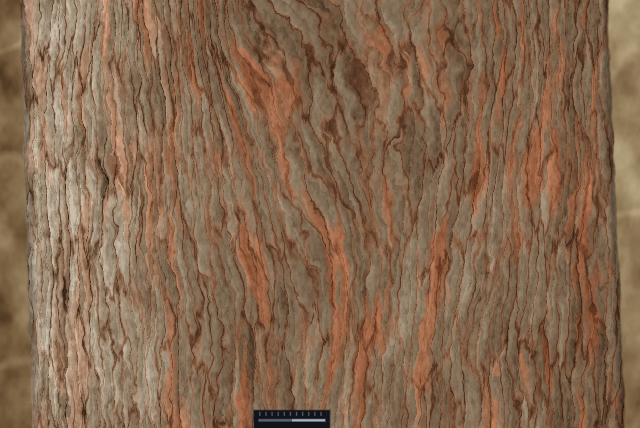
Give the GLSL for this texture, as a Shadertoy shader.

```glsl
const vec3 RUST = vec3(1.20, 0.88, 0.74);
const vec3 GREY = vec3(0.98, 1.0, 1.0);
const vec3 STRAW = vec3(1.01, 1.01, 0.90);
const vec3 PLATE_BLACK = vec3(0.07, 0.08, 0.11);

float hash(vec2 p) {
    return fract(sin(dot(p, vec2(127.1, 311.7))) * 43758.5453);
}

float noise(vec2 p) {
    vec2 i = floor(p), f = fract(p);
    f = f * f * (3.0 - 2.0 * f);
    return mix(mix(hash(i), hash(i + vec2(1, 0)), f.x),
               mix(hash(i + vec2(0, 1)), hash(i + vec2(1, 1)), f.x), f.y);
}

float fbm(vec2 p) {
    float sum = 0.0, gain = 0.53;
    for (int i = 0; i < 4; i++) {
        sum += gain * noise(p);
        p = p * 2.03 + 17.3;
        gain *= 0.5;
    }
    return sum;
}

// Bark tones from shade (0) to sunlit (5); lower values sink into cracks
vec3 barkTone(float t) {
    vec3 tones[6] = vec3[6](
        vec3(0.33, 0.24, 0.17), vec3(0.45, 0.35, 0.26), vec3(0.53, 0.44, 0.35),
        vec3(0.62, 0.54, 0.45), vec3(0.70, 0.63, 0.55), vec3(0.81, 0.74, 0.66));
    float k = clamp(t, 0.0, 4.999);
    int i = int(k);
    return mix(tones[i], tones[i + 1], fract(k)) * clamp(1.0 + 0.3 * t, 0.4, 1.0);
}

// Cellular flakes: x = distance to border, y = random id, z = sideways offset
vec3 flakes(vec2 p) {
    vec2 cell = floor(p);
    float near = 9.0, next = 9.0, id = 0.0, side = 0.0;
    for (int y = -1; y <= 1; y++) {
        for (int x = -1; x <= 1; x++) {
            vec2 c = cell + vec2(x, y);
            vec2 d = c + vec2(hash(c), hash(c + 41.7)) - p;
            float dist = length(d);
            if (dist < near) {
                next = near;
                near = dist;
                id = hash(c + 9.2);
                side = d.x;
            } else {
                next = min(next, dist);
            }
        }
    }
    return vec3(next - near, id, side);
}

// Bend grain around a knot
float partAround(vec2 p, vec2 center, float strength) {
    vec2 d = p - center;
    return -strength * d.x * exp(-dot(d, d) * 70.0);
}

// Concentric ridges of a knot
float knotRidges(vec2 p, vec2 center, float size) {
    vec2 d = (p - center) * vec2(1.25, 0.85);
    float r = length(d) / size + 0.7 * fbm(p * 28.0);
    return (0.6 * sin(r * 11.0) - 0.6) * (1.0 - smoothstep(0.6, 1.5, r));
}

vec2 grainFlow(vec2 p, float across) {
    float swirl = exp(-pow((p.x - 0.62) / 0.25, 2.0));
    float rightLean = exp(-pow((p.x - 1.05) / 0.2, 2.0));
    float u = p.x + 0.07 * across * across * across;
    u += 0.30 * (p.y - 0.35) * swirl * smoothstep(0.0, 0.5, p.y);
    u -= 0.10 * (p.y - 0.4) * rightLean;
    u += partAround(p, vec2(0.62, 0.90), 0.5) + partAround(p, vec2(1.09, 0.93), 0.4);
    u += 0.035 * (noise(p * vec2(9.0, 5.0)) - 0.5);
    u += 0.024 * (fbm(p * vec2(40.0, 26.0)) - 0.5);
    // Shift neighbouring fibres lengthwise so flake ends fray
    return vec2(u, p.y + 0.17 * (fbm(vec2(u * 60.0, p.y * 7.0)) - 0.5));
}

vec3 bark(vec2 p, float across) {
    vec2 grain = grainFlow(p, across);
    vec3 broad = flakes(grain * vec2(34.0, 4.8));
    vec3 slim = flakes(grain * vec2(72.0, 11.0) + 31.0);
    float fibre = fbm(grain * vec2(85.0, 9.0));
    float grit = fbm(p * vec2(140.0, 80.0));
    float sun = 1.0 - smoothstep(0.10, 0.58, p.x + 0.25 * (fbm(p * 4.0) - 0.5));
    float broken = smoothstep(0.3, 0.6, noise(grain * vec2(30.0, 9.0) + 3.0));
    float crack = (1.0 - smoothstep(0.0, 0.17, broad.x)) * mix(0.35, 1.0, broken);
    float split = (1.0 - smoothstep(0.0, 0.16, slim.x)) * (1.0 - 0.6 * broken);

    // Relief and sunlight
    float tone = 1.48 + 1.65 * sun - 0.55 * smoothstep(0.55, 1.0, across);
    tone += 1.2 * (fbm(p * vec2(5.0, 3.5) + 5.0) - 0.5);
    float relief = (broad.y - 0.5) * 0.9 + (slim.y - 0.5) * 0.8;
    relief += broad.z * 0.6 + slim.z * 0.5;
    relief += (fibre - 0.5) * 1.9 + (grit - 0.5) * 1.6;
    relief -= crack * 1.65 + split * 0.6;
    tone += relief * (0.95 + 0.6 * sun) + 0.3;
    tone += knotRidges(p, vec2(0.62, 0.90), 0.05);
    tone += knotRidges(p, vec2(1.09, 0.93), 0.04);

    // Rusty inner bark shows between grey flakes
    float patches = fbm(grain * vec2(34.0, 5.0) + 7.0);
    float rust = smoothstep(0.52, 0.72, patches + 0.16 * (slim.y - 0.5));
    rust = max(rust, 0.5 * (1.0 - smoothstep(0.06, 0.28, broad.x)));
    return barkTone(tone) * mix(GREY, RUST, rust * (0.85 - 0.5 * sun));
}

// Blurred dry undergrowth with soft stems
vec3 undergrowth(vec2 p) {
    float rightSide = step(0.75, p.x);
    float tone = 1.5 + 5.0 * (fbm(p * vec2(16.0, 11.0)) - 0.5) + rightSide * (0.6 + 1.2 * p.y);
    float bend = p.y * 2.3 - p.x * 2.0 + 0.9 * noise(p * 5.0);
    tone += 0.8 * (1.0 - smoothstep(0.0, 0.07, abs(fract(bend) - 0.5)));
    return barkTone(tone) * STRAW;
}

float boxMask(vec2 p, vec2 center, vec2 halfSize, float blur) {
    vec2 d = abs(p - center) - halfSize;
    return 1.0 - smoothstep(-blur, blur, max(d.x, d.y));
}

// Small dark scale bar with pale divisions
vec3 addScaleBar(vec3 color, vec2 p, float blur) {
    color = mix(color, PLATE_BLACK, boxMask(p, vec2(0.682, 0.01), vec2(0.089, 0.032), blur));
    vec2 tick = vec2((fract(p.x * 70.0) - 0.5) / 70.0, p.y);
    float marks = boxMask(tick, vec2(0.0, 0.033), vec2(0.001, 0.004), blur);
    marks *= boxMask(p, vec2(0.682, 0.03), vec2(0.08, 0.02), blur);
    float strip = boxMask(p, vec2(0.682, 0.018), vec2(0.078, 0.003), blur);
    strip *= 0.5 + 0.5 * step(0.682, p.x);
    return mix(color, vec3(0.68, 0.70, 0.74), max(0.6 * marks, strip));
}

void mainImage(out vec4 fragColor, in vec2 fragCoord) {
    vec2 p = fragCoord / iResolution.y;
    float blur = 1.0 / iResolution.y;
    float ragged = 0.012 * (fbm(p * vec2(8.0, 22.0)) - 0.5);
    float left = mix(0.076, 0.047, p.y) + ragged;
    float right = mix(1.46, 1.42, p.y) + ragged;
    float across = 2.0 * (p.x - left) / (right - left) - 1.0;
    float inside = min(p.x - left, right - p.x);
    vec3 trunk = bark(p, across) * mix(0.72, 1.0, smoothstep(0.0, 0.025, inside));
    vec3 color = mix(undergrowth(p), trunk, smoothstep(-1.5 * blur, 1.5 * blur, inside));
    fragColor = vec4(addScaleBar(color, p, blur), 1.0);
}
```
